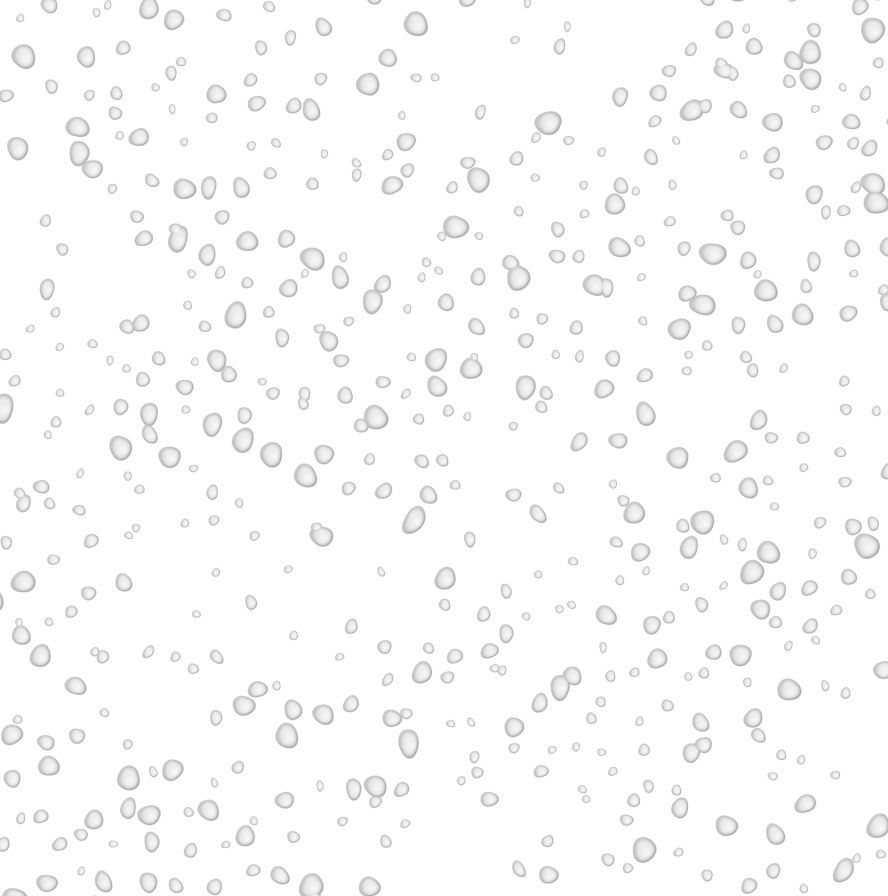
Write a Shadertoy shader that draws this texture.

```glsl
// Scattered pale water drops with soft grey rims on a white ground.

const float CELLS = 27.0;         // grid cells per canvas height
const float DENSITY = 0.72;       // mean chance that a cell holds a drop
const float JITTER = 0.84;        // drop offset range inside its cell
const float MIN_RADIUS = 0.0045;  // in canvas heights
const float MAX_RADIUS = 0.0142;
const float SIZE_BIAS = 1.7;      // higher gives more small drops
const float RIM_START = 0.5;      // rim shading, as a share of the radius
const vec2 SHADE_DIR = vec2(0.75, -0.66);
const vec3 PAPER = vec3(1.0);
const vec3 BODY = vec3(0.93);
const vec3 SHADE = vec3(0.79);
const vec3 OUTLINE = vec3(0.68);

vec3 hash3(vec2 p) {
    vec3 q = fract(vec3(p.xyx) * vec3(0.1031, 0.1030, 0.0973));
    q += dot(q, q.yxz + 33.33);
    return fract((q.xxy + q.yzz) * q.zyx);
}

// Slow layered waves that thin out or crowd the drops, from -1 to 1.
float crowding(vec2 p) {
    return 0.5 * sin(p.x * 9.0 + 2.0 * sin(p.y * 7.0))
         + 0.5 * sin(p.y * 13.0 - p.x * 5.0 + 1.7);
}

// Drop coordinates: a rotated, stretched and lobed unit disc.
vec2 dropSpace(vec2 p, float radius, vec3 seed) {
    float angle = (seed.x - 0.5) * 1.5;
    float stretch = mix(0.92, 1.2, seed.y * seed.y);
    float c = cos(angle), s = sin(angle);
    vec2 q = mat2(c, -s, s, c) * p / radius;
    q *= vec2(stretch, 1.0 / stretch);
    float a = atan(q.y, q.x + 1e-5);
    float lobes = 1.0 + 0.06 * sin(2.0 * a + seed.z * 6.28)
                      + 0.045 * sin(3.0 * a + seed.x * 12.6);
    return q / lobes;
}

// Grey of a drop: bright middle, shaded rim, crisp line low on the right.
vec3 dropColor(vec2 q, vec2 p, float radius) {
    float d = length(q);
    float side = dot(p / max(length(p), 1e-5), SHADE_DIR);
    float rim = smoothstep(RIM_START, 0.95, d);
    float leftShade = smoothstep(0.1, 0.9, -p.x / radius) * 0.55;
    vec3 color = mix(BODY, SHADE, clamp(rim * 0.85 + leftShade, 0.0, 1.0));
    float line = smoothstep(0.74, 0.94, d) * (0.55 + 0.45 * side);
    color = mix(color, OUTLINE, line);
    float glow = 1.0 - smoothstep(0.0, 0.55, length(p / radius - vec2(0.2, -0.15)));
    return mix(color, vec3(0.98), 0.7 * glow);
}

void mainImage(out vec4 fragColor, in vec2 fragCoord) {
    vec2 uv = fragCoord / iResolution.y;
    float pixel = 1.0 / iResolution.y;
    vec2 home = floor(uv * CELLS);

    // Keep the drop whose edge is nearest.
    float nearest = 1.0;
    vec3 color = PAPER;
    for (int y = -1; y <= 1; y++) {
        for (int x = -1; x <= 1; x++) {
            vec2 cell = home + vec2(x, y);
            vec3 place = hash3(cell + 17.0);
            vec3 shape = hash3(cell + 151.0);
            vec2 center = (cell + 0.5 + JITTER * (place.xy - 0.5)) / CELLS;
            if (place.z > DENSITY + 0.25 * crowding(center)) continue;

            float sizePick = hash3(cell + 307.0).x;
            float radius = mix(MIN_RADIUS, MAX_RADIUS, pow(sizePick, SIZE_BIAS));
            vec2 p = uv - center;
            vec2 q = dropSpace(p, radius, shape);
            float edge = (length(q) - 1.0) * radius;
            if (edge < nearest) {
                nearest = edge;
                color = dropColor(q, p, radius);
            }
        }
    }

    float cover = 1.0 - smoothstep(-0.8 * pixel, 0.8 * pixel, nearest);
    fragColor = vec4(mix(PAPER, color, cover), 1.0);
}
```
